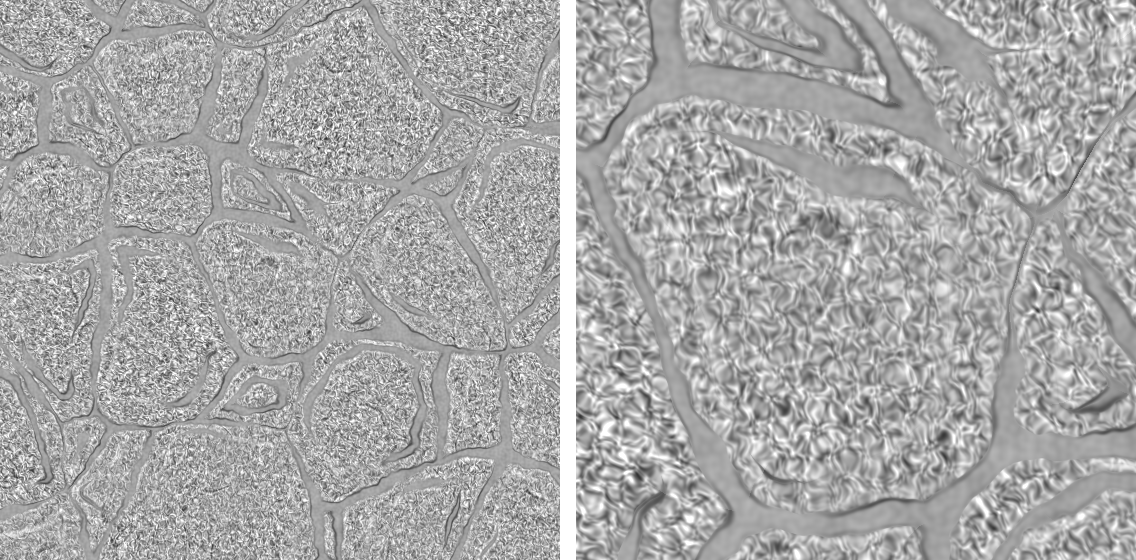
Left, the full canvas; right, a detail of the centre.
A Shadertoy shader for this texture map:

```glsl
// Grey relief map of a rubble stone wall: rough angular blocks with flat mortar joints.
// A weighted Voronoi diagram lays out large blocks and small fillers, and some rims are
// split into slivers. Warped gradient noise gives each block its crisp grain.

const float CELLS = 5.5;            // layout cells across the canvas
const float MAX_WEIGHT = 1.35;      // how far large blocks push out small ones
const float MORTAR_GREY = 0.645;
const float STONE_GREY = 0.65;
const vec2 LIGHT_DIR = vec2(-0.6, 0.8);

struct Stone {
    vec2 site;       // layout cell that owns the block
    float edge;      // distance to the block outline, canvas units
    vec2 outward;    // direction towards the nearest neighbour
};

vec2 hash2(vec2 p) {
    vec3 q = fract(p.xyx * vec3(0.1031, 0.1030, 0.0973));
    q += dot(q, q.yzx + 33.33);
    return fract((q.xx + q.yz) * q.zy);
}

vec2 gradientAt(vec2 cell) {
    float angle = 6.2832 * hash2(cell + 71.0).x;
    return vec2(cos(angle), sin(angle));
}

float gradientNoise(vec2 p) {
    vec2 i = floor(p), f = p - i;
    vec2 u = f * f * f * (f * (f * 6.0 - 15.0) + 10.0);
    vec2 e = vec2(0.0, 1.0);
    float low = mix(dot(gradientAt(i), f),
                    dot(gradientAt(i + e.yx), f - e.yx), u.x);
    float high = mix(dot(gradientAt(i + e.xy), f - e.xy),
                     dot(gradientAt(i + e.yy), f - e.yy), u.x);
    return mix(low, high, u.y);
}

vec2 rotate(vec2 p, float angle) {
    float c = cos(angle), s = sin(angle);
    return vec2(c * p.x - s * p.y, s * p.x + c * p.y);
}

vec2 warp(vec2 p, float frequency, float amount) {
    return p + amount * vec2(gradientNoise(p * frequency),
                             gradientNoise(p * frequency + 37.0));
}

float bump(float x, float width) {
    return exp(-x * x / (width * width));
}

float smoothMin(float a, float b, float k) {
    float h = max(k - abs(a - b), 0.0) / k;
    return min(a, b) - h * h * k * 0.25;
}

// Site position in xy, squared-distance weight in z
vec3 siteAt(vec2 cell) {
    float size = hash2(cell + 19.0).x;
    return vec3(cell + 0.1 + 0.8 * hash2(cell), MAX_WEIGHT * size * size);
}

float power(vec2 p, vec3 site) {
    vec2 d = p - site.xy;
    return dot(d, d) - site.z;
}

Stone findStone(vec2 uv) {
    vec2 p = uv * CELLS, base = floor(p), owner = base;
    float best = 1e5;
    for (int k = 0; k < 25; k++) {
        vec2 cell = base + vec2(k % 5 - 2, k / 5 - 2);
        float d = power(p, siteAt(cell));
        if (d < best) { best = d; owner = cell; }
    }
    vec3 own = siteAt(owner);
    float edge = 10.0, nearest = 10.0;
    vec2 outward = vec2(0.0, 1.0);
    for (int k = 0; k < 25; k++) {
        vec2 cell = base + vec2(k % 5 - 2, k / 5 - 2);
        if (cell == owner) continue;
        vec3 other = siteAt(cell);
        vec2 across = other.xy - own.xy;
        float d = 0.5 * (power(p, other) - best) / length(across);
        if (d < nearest) { nearest = d; outward = normalize(across); }
        edge = smoothMin(edge, d, 0.05);
    }
    return Stone(owner, edge / CELLS, outward);
}

// Fine pitted grain, slightly stretched along a direction of its own
float grain(vec2 uv, float angle) {
    vec2 p = rotate(warp(uv, 90.0, 0.005), angle) * vec2(1.0, 0.72);
    float g = 0.46 * gradientNoise(p * 320.0) + 0.34 * gradientNoise(p * 175.0 + 9.0)
            + 0.17 * gradientNoise(p * 70.0 + 23.0);
    return g + 0.3 * g * g;
}

// Broken dark cracks with one bright lip
float cracks(vec2 uv, float frequency) {
    float n = gradientNoise(warp(uv, 30.0, 0.012) * frequency);
    float width = 0.0018 * frequency;
    float present = smoothstep(0.08, 0.3, gradientNoise(uv * 9.0 + 50.0));
    return present * (0.7 * bump(n - 2.0 * width, width) - bump(n, width));
}

// Signed distance to a tapering joint that runs beside the outline
float sliverJoint(vec2 uv, float edge) {
    float offset = 0.034 + 0.03 * gradientNoise(uv * 10.0 + 61.0);
    float halfWidth = 0.009 * smoothstep(-0.05, 0.3, gradientNoise(uv * 5.0 + 43.0)) - 0.002;
    return abs(edge - offset) - halfWidth;
}

void mainImage(out vec4 fragColor, in vec2 fragCoord) {
    vec2 uv = fragCoord / iResolution.y;
    float pixel = 1.0 / iResolution.y;

    // Layout with bent, ragged outlines and split rims
    vec2 bent = warp(warp(warp(uv, 5.0, 0.03), 20.0, 0.01), 70.0, 0.004);
    Stone stone = findStone(bent);
    float jointHalf = max(0.0065 + 0.014 * gradientNoise(uv * 6.0 + 11.0), 0.0015);
    float inside = min(stone.edge - jointHalf, sliverJoint(uv, stone.edge));
    float cover = smoothstep(-pixel, pixel, inside);

    // Rough block face
    vec2 traits = hash2(stone.site + 5.0);
    float roughness = 0.98 + 0.4 * gradientNoise(uv * 11.0) + 0.2 * (traits.y - 0.5);
    roughness *= mix(0.6, 1.0, smoothstep(0.0, 0.012, inside));
    float face = STONE_GREY + roughness * grain(uv, -1.1 * traits.x)
               + 0.2 * cracks(uv, 8.0) + 0.14 * cracks(uv + 3.0, 15.0);

    // Smooth mortar with faint streaks
    float mortar = MORTAR_GREY + 0.07 * gradientNoise(warp(uv, 12.0, 0.04) * 40.0)
                 + 0.07 * gradientNoise(uv * 180.0);

    // Chipped rims: bright lip on the block, dark line in the joint
    float facing = dot(stone.outward, LIGHT_DIR);
    float chipped = clamp(0.6 + 1.6 * gradientNoise(uv * 24.0 + 80.0), 0.0, 1.0);
    float lip = 0.18 * chipped * (0.7 + 0.3 * facing) * bump(inside - 0.003, 0.0025);
    float shadow = 0.34 * chipped * (0.6 - 0.4 * facing) * bump(inside + 0.0012, 0.0018);

    float grey = mix(mortar, face, cover) + lip - shadow;
    fragColor = vec4(vec3(clamp(grey, 0.0, 1.0)), 1.0);
}
```
